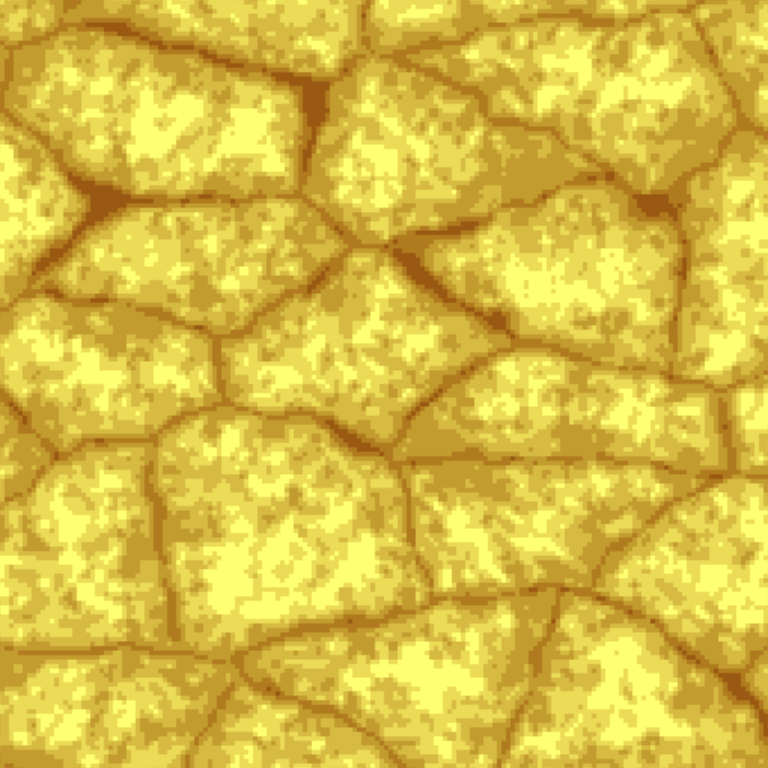
Write a WebGL 2 fragment shader that draws this texture.

```glsl
#version 300 es
precision highp float;
// Golden cobbles: wide, staggered Voronoi stones with gently domed, strongly
// mottled faces, split by thin ragged cracks that open into pits at junctions.
// The tone is cut into six flat colours on a coarse grid of soft-edged blocks.

uniform vec2 u_resolution;
out vec4 fragColor;

const float BLOCKS = 170.0;              // blocks along the canvas height
const float BLOCK_SOFTNESS = 0.4;        // blend width, in blocks
const vec2 STONE_COUNT = vec2(3.0, 5.2); // stones across and up
const float STONE_JITTER = 0.72;
const float STONE_RADIUS = 0.09;         // edge distance where the dome peaks
const float CRACK_SLOPE = 165.0;         // tone steps per unit away from a crack
const float CRACK_TONE = 1.35;           // tone on the crack line
const float PIT_ROUNDING = 0.021;        // corner rounding where cracks open
const float PIT_WIDENING = 0.004;
const float FACE_TONE = 3.12;            // mean tone at the rim of a stone
const float DOME_TONES = 1.6;            // tones gained towards the centre
const vec3 PALETTE[6] = vec3[6](
  vec3(0.60, 0.35, 0.07), vec3(0.69, 0.48, 0.12), vec3(0.76, 0.61, 0.18),
  vec3(0.84, 0.73, 0.26), vec3(0.92, 0.86, 0.34), vec3(1.00, 1.00, 0.45));

vec2 hash2(vec2 p) {
  vec3 q = fract(p.xyx * vec3(0.1031, 0.1030, 0.0973));
  q += dot(q, q.yzx + 33.33);
  return fract((q.xx + q.yz) * q.zy);
}

float noise(vec2 p) {
  vec2 i = floor(p), f = fract(p);
  f = f * f * (3.0 - 2.0 * f);
  float low = mix(hash2(i).x, hash2(i + vec2(1, 0)).x, f.x);
  float high = mix(hash2(i + vec2(0, 1)).x, hash2(i + vec2(1, 1)).x, f.x);
  return mix(low, high, f.y);
}

// Signed noise, turned a little to hide its lattice.
float grain(vec2 p, float frequency) {
  vec2 turned = mat2(0.8, 0.6, -0.6, 0.8) * p;
  return noise(turned * frequency + frequency) - 0.5;
}

// Signed noise in two channels, for bending the cracks.
vec2 bend(vec2 p, float frequency) {
  return vec2(grain(p, frequency), grain(p + 7.3, frequency));
}

// Centre of a stone in grid units; odd rows are shifted by half a stone.
vec2 stoneCentre(vec2 id) {
  vec2 jitter = (hash2(id + 47.0) - 0.5) * STONE_JITTER;
  return id + vec2(0.5 * mod(id.y, 2.0), 0.0) + 0.5 + jitter;
}

// x: distance to the stone's edge, y: same with rounded corners, z: stone hash.
vec3 stones(vec2 p, float rounding) {
  vec2 g = p * STONE_COUNT, cell = floor(g);
  vec2 nearest = vec2(0), nearestId = cell;
  float best = 1e3;
  for (int y = -2; y <= 2; y++)
  for (int x = -2; x <= 2; x++) {
    vec2 id = cell + vec2(x, y);
    vec2 r = stoneCentre(id) - g;
    if (dot(r, r) < best) { best = dot(r, r); nearest = r; nearestId = id; }
  }
  float edge = 1e3, sum = 0.0;
  for (int y = -2; y <= 2; y++)
  for (int x = -2; x <= 2; x++) {
    vec2 id = cell + vec2(x, y);
    if (id == nearestId) continue;
    vec2 r = stoneCentre(id) - g;
    vec2 normal = normalize(r - nearest);
    float d = dot(0.5 * (r + nearest), normal) / length(normal * STONE_COUNT);
    edge = min(edge, d);
    sum += exp(-d / rounding);
  }
  return vec3(edge, -rounding * log(sum), hash2(nearestId + 5.0).y);
}

// Tone from 0 (pit) to 6 (highlight).
float tone(vec2 p) {
  float open = smoothstep(0.5, 0.8, grain(p + 3.7, 6.5) + 0.5);
  vec2 bent = p + 0.075 * bend(p, 4.0) + 0.03 * bend(p, 10.0) + 0.018 * bend(p, 30.0);
  vec3 stone = stones(bent, mix(0.003, PIT_ROUNDING, open));

  // Faces: a soft dome under several sizes of mottling.
  float mottle = 1.2 * grain(p, 9.0) + 1.3 * grain(p, 21.0)
               + 2.6 * grain(p, 44.0) + 2.5 * grain(p, 83.0);
  float dome = DOME_TONES * smoothstep(0.0, STONE_RADIUS, stone.x);
  float face = FACE_TONE + dome + mottle + 0.4 * (stone.z - 0.5);

  // Cracks: a steep ragged valley, wider where it opens.
  float gap = stone.y - PIT_WIDENING * open;
  float grit = 1.0 * grain(p, 28.0) + 1.1 * grain(p, 65.0);
  float crack = CRACK_TONE + CRACK_SLOPE * gap + grit;
  return min(max(face, 2.0), crack);
}

vec3 blockColour(vec2 block) {
  float t = tone((block + 0.5) / BLOCKS);
  return PALETTE[int(clamp(floor(t), 0.0, 5.0))];
}

void main() {
  // Blend the four nearest blocks across a narrow seam.
  vec2 p = gl_FragCoord.xy / u_resolution.y * BLOCKS - 0.5;
  vec2 b = floor(p);
  vec2 w = clamp((fract(p) - 0.5) / BLOCK_SOFTNESS + 0.5, 0.0, 1.0);
  vec3 low = mix(blockColour(b), blockColour(b + vec2(1, 0)), w.x);
  vec3 high = mix(blockColour(b + vec2(0, 1)), blockColour(b + vec2(1, 1)), w.x);
  fragColor = vec4(mix(low, high, w.y), 1.0);
}
```
